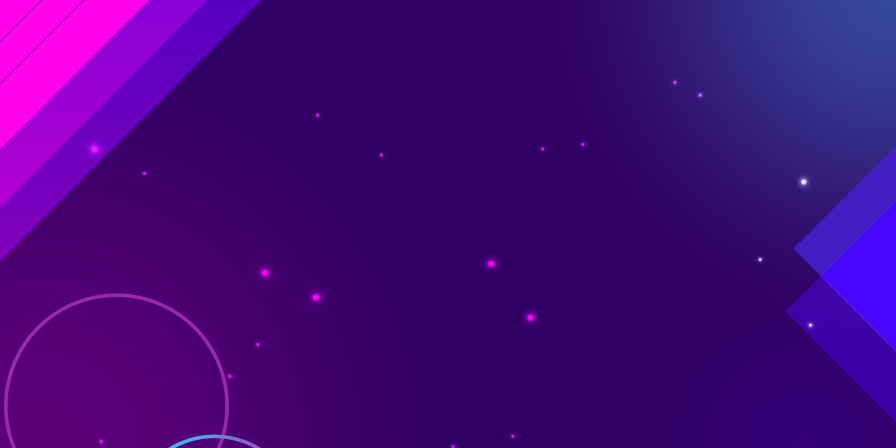
Reproduce this background procedurally as a Shadertoy shader.

```glsl
// Violet backdrop with neon diagonal bands, blue corner panels, rings and glowing sparks.
#define BASE vec3(0.19, 0.0, 0.39)
#define MAGENTA vec3(1.0, 0.01, 0.92)
#define ELECTRIC_BLUE vec3(0.29, 0.02, 1.0)
#define RING_PINK vec3(0.62, 0.17, 0.68)
#define BAND_EDGES vec3(0.333, 0.463, 0.583)
#define RING_HALF_WIDTH 0.004
#define SMALL_SPARKS 14
#define SPARK_SIZE 0.0075

// Coverage of a shape from its signed distance, about one pixel soft.
float fill(float dist) {
    return clamp(0.5 - dist * iResolution.y, 0.0, 1.0);
}

// Radial falloff from 1 at the centre to 0 at the radius.
float glow(vec2 p, vec2 centre, float radius) {
    return 1.0 - smoothstep(0.0, radius, length(p - centre));
}

float ring(vec2 p, vec2 centre, float radius) {
    return fill(abs(length(p - centre) - radius) - RING_HALF_WIDTH);
}

vec2 hash21(float n) {
    vec3 q = fract(vec3(n) * vec3(0.1031, 0.1030, 0.0973));
    q += dot(q, q.yzx + 33.33);
    return fract((q.xx + q.yz) * q.zy);
}

vec3 backdrop(vec2 p) {
    vec3 col = BASE;
    col += vec3(0.17, 0.0, 0.08) * glow(p, vec2(0.1, 0.0), 1.05);
    col += vec3(0.02, 0.28, 0.22) * glow(p, vec2(2.0, 1.05), 0.85);
    col += vec3(0.02, 0.0, 0.08) * glow(p, vec2(1.8, 0.0), 0.4);
    return col;
}

// Stacked 45 degree bands in the upper left corner.
vec3 addBands(vec3 col, vec2 p) {
    float s = p.x + 1.0 - p.y;
    vec3 edge = (vec3(s) - BAND_EDGES) * 0.7071;
    float low = clamp((1.0 - p.y) / 0.55, 0.0, 1.0);
    vec3 outer = mix(vec3(0.34, 0.0, 0.76), vec3(0.50, 0.0, 0.74), low);
    vec3 middle = mix(vec3(0.53, 0.01, 0.84), vec3(0.74, 0.0, 0.82), low);
    col = mix(col, outer, fill(edge.z));
    col = mix(col, middle, fill(edge.y));
    vec3 inner = MAGENTA;
    for (int i = 1; i <= 2; i++) {
        float crease = abs(s - 0.094 * float(i)) * 0.7071;
        inner = mix(inner, vec3(0.62, 0.0, 0.66), 0.7 * fill(crease - 0.0018));
    }
    return mix(col, inner, fill(edge.x));
}

// Signed distance to a right-angled wedge opening to the right.
float wedge(vec2 p, vec2 tip) {
    return (tip.x + abs(p.y - tip.y) - p.x) * 0.7071;
}

// Two translucent panels whose overlap is bright.
vec3 addPanels(vec3 col, vec2 p) {
    float upper = wedge(p, vec2(1.771, 0.445));
    float lower = wedge(p, vec2(1.753, 0.305));
    float overlap = max(upper, lower);
    col = mix(col, vec3(0.26, 0.12, 0.79), 0.93 * fill(upper));
    col = mix(col, vec3(0.25, 0.01, 0.67), 0.95 * fill(lower));
    col = mix(col, ELECTRIC_BLUE, fill(overlap));
    float rim = fill(abs(overlap) - 0.0015);
    return mix(col, vec3(0.34, 0.16, 0.95), 0.5 * rim);
}

// Bright core inside a soft halo.
vec3 addSpark(vec3 col, vec2 p, vec2 centre, float size, vec3 tint) {
    float d = length(p - centre);
    col += tint * vec3(0.35, 0.45, 0.4) * exp(-d * d / (3.0 * size * size));
    return mix(col, tint, 1.0 - smoothstep(0.5 * size, 1.3 * size, d));
}

vec3 addSparks(vec3 col, vec2 p) {
    vec3 pale = vec3(1.0, 0.88, 1.0);
    // Two pairs of large sparks, the second pair tilted more steeply.
    for (int i = 0; i < 4; i++) {
        float pair = float(i / 2);
        float member = float(i % 2);
        vec2 centre = vec2(0.591, 0.391) + pair * vec2(0.505, 0.02);
        centre += member * vec2(0.114 - 0.026 * pair, -0.055 - 0.065 * pair);
        col = addSpark(col, p, centre, SPARK_SIZE, MAGENTA);
    }
    // Corner accents.
    col = addSpark(col, p, vec2(0.211, 0.667), SPARK_SIZE, vec3(0.95, 0.12, 0.9));
    col = addSpark(col, p, vec2(1.794, 0.594), 0.8 * SPARK_SIZE, pale);
    // Small sparks, denser toward the bottom and paler toward the right.
    for (int i = 0; i < SMALL_SPARKS; i++) {
        vec2 h = hash21(float(i) + 7.0);
        float column = (float(i) + h.x) / float(SMALL_SPARKS);
        vec2 centre = vec2(0.2 + 1.7 * column, 0.9 * h.y * h.y);
        vec3 tint = mix(vec3(0.85, 0.12, 0.85), pale, smoothstep(1.4, 1.8, centre.x));
        col = addSpark(col, p, centre, 0.45 * SPARK_SIZE, tint);
    }
    return col;
}

void mainImage(out vec4 fragColor, in vec2 fragCoord) {
    // Canvas height is one unit; the design is two units wide.
    vec2 p = fragCoord / iResolution.xy * vec2(2.0, 1.0);
    vec3 col = addPanels(addBands(backdrop(p), p), p);
    col = mix(col, RING_PINK, 0.95 * ring(p, vec2(0.260, 0.094), 0.247));
    vec3 cyanToViolet = mix(vec3(0.25, 0.72, 0.95), vec3(0.55, 0.38, 0.8),
                            smoothstep(0.38, 0.58, p.x));
    col = mix(col, cyanToViolet, ring(p, vec2(0.479, -0.165), 0.191));
    fragColor = vec4(clamp(addSparks(col, p), 0.0, 1.0), 1.0);
}
```
